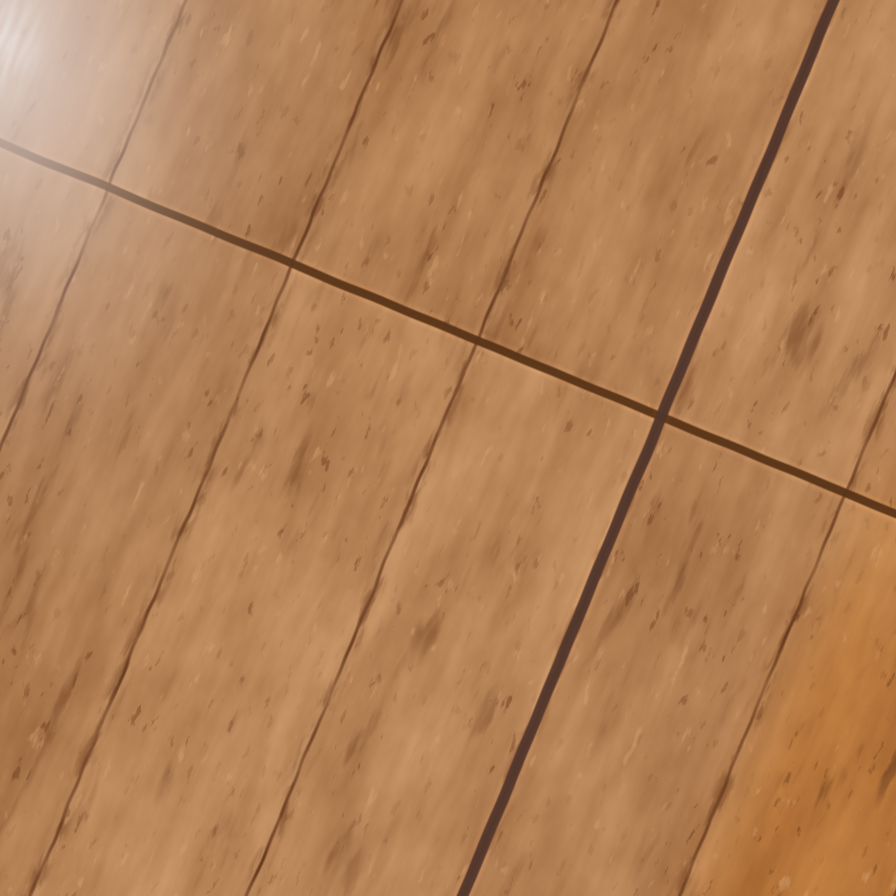
A Shadertoy shader for this texture:

```glsl
const float PLANK_WIDTH = 0.2227;
const float PLANKS_PER_TILE = 4.0;
const float TILE_SIZE = PLANK_WIDTH * PLANKS_PER_TILE;
const float TILT = 0.3927;
const vec2 TILE_CORNER = vec2(0.738, 0.535);

const vec3 WOOD_DARK = vec3(0.61, 0.41, 0.25);
const vec3 WOOD_LIGHT = vec3(0.79, 0.59, 0.41);
const vec3 STREAK = vec3(0.43, 0.25, 0.13);
const vec3 SEAM = vec3(0.38, 0.21, 0.11);
const vec3 CROSS_GROUT = vec3(0.34, 0.20, 0.09);
const vec3 LONG_GROUT = vec3(0.32, 0.21, 0.17);
const vec3 WARM_TINT = vec3(0.97, 0.86, 0.64);
const vec3 GLARE = vec3(0.87, 0.81, 0.79);

float hash(vec2 p) {
    vec3 q = fract(vec3(p.xyx) * 0.1031);
    q += dot(q, q.yzx + 33.33);
    return fract((q.x + q.y) * q.z);
}

float cornerSlope(vec2 cell, vec2 offset) {
    float angle = 6.2832 * hash(cell);
    return dot(vec2(cos(angle), sin(angle)), offset);
}

// Gradient noise, roughly -0.7 to 0.7
float noise(vec2 p) {
    vec2 i = floor(p), f = fract(p);
    vec2 s = f * f * f * (f * (f * 6.0 - 15.0) + 10.0);
    vec2 e = vec2(1.0, 0.0);
    float low = mix(cornerSlope(i, f), cornerSlope(i + e.xy, f - e.xy), s.x);
    float high = mix(cornerSlope(i + e.yx, f - e.yx), cornerSlope(i + e.xx, f - e.xx), s.x);
    return mix(low, high, s.y);
}

float fbm(vec2 p) {
    float sum = 0.0, amplitude = 1.0;
    for (int i = 0; i < 4; i++) {
        sum += amplitude * noise(p);
        p = p * 2.03 + 17.3;
        amplitude *= 0.5;
    }
    return sum;
}

float lineDistance(float x, float period) {
    return abs(x - period * round(x / period));
}

float lineMask(float dist, float halfWidth, float blur) {
    return 1.0 - smoothstep(halfWidth - blur, halfWidth + blur, dist);
}

// Wood of one plank: x runs across the grain, y along it
vec3 woodColor(vec2 p, vec2 plank, float warmth) {
    vec2 g = p + 30.0 * vec2(hash(plank + 51.0), hash(plank + 87.0));
    float blotch = fbm(g * vec2(13.0, 3.5));
    float grain = fbm(g * vec2(48.0, 7.0));
    float mottle = fbm(g * vec2(42.0, 26.0));
    float tone = 0.55 + 0.3 * (hash(plank + 11.0) - 0.5)
               + 0.42 * blotch + 0.22 * grain + 0.13 * mottle;
    vec3 color = mix(WOOD_DARK, WOOD_LIGHT, clamp(tone, 0.0, 1.0));
    color *= mix(vec3(1.0), WARM_TINT, warmth);

    // Dark streaks gather in the darker blotches
    float cluster = smoothstep(0.15, -0.4, blotch - 0.2 * warmth);
    float streaks = smoothstep(0.15, 0.65, fbm(g * vec2(38.0, 8.0) + 9.0));
    float specks = smoothstep(0.35, 0.65, fbm(g * vec2(85.0, 32.0) + 23.0));
    color = mix(color, STREAK, (0.45 + 0.25 * warmth) * streaks * cluster);
    color = mix(color, STREAK, 0.5 * specks * (0.25 + 0.75 * cluster));

    // Pale flecks
    float flecks = smoothstep(0.4, 0.75, fbm(g * vec2(70.0, 24.0) + 61.0));
    return mix(color, WOOD_LIGHT + 0.04, 0.45 * flecks);
}

// Thin, broken seam with a ragged stain beside it
vec3 addSeam(vec3 color, vec2 p, float blur) {
    float wobble = 0.0022 * noise(p * vec2(3.0, 28.0));
    float dist = lineDistance(p.x + wobble, PLANK_WIDTH);
    float wear = clamp(0.65 + 0.7 * noise(p * vec2(4.0, 15.0) + 5.0), 0.3, 0.95);
    float stain = smoothstep(0.016, 0.0, dist)
                * smoothstep(-0.05, 0.5, fbm(p * vec2(70.0, 18.0)));
    color = mix(color, STREAK, 0.55 * stain);
    return mix(color, SEAM, wear * lineMask(dist, 0.0018, blur));
}

vec3 addGrout(vec3 color, vec3 grout, float dist, float halfWidth, float blur) {
    color *= 1.0 + 0.07 * lineMask(dist, halfWidth + 0.004, 0.003);
    return mix(color, grout, 0.95 * lineMask(dist, halfWidth, blur));
}

// Window light falling off from the upper left
vec3 addGlare(vec3 color, vec2 uv, vec2 p) {
    vec2 q = (uv - vec2(0.0, 0.96)) / vec2(0.2, 0.31);
    color = mix(color, GLARE, 0.82 * exp(-dot(q, q)));
    vec2 core = (uv - vec2(0.01, 0.95)) / vec2(0.035, 0.06);
    float scratches = 0.65 + 0.7 * noise(p * vec2(130.0, 22.0));
    return mix(color, vec3(0.95), 0.6 * scratches * exp(-dot(core, core)));
}

void mainImage(out vec4 fragColor, in vec2 fragCoord) {
    vec2 uv = fragCoord / iResolution.y;
    float blur = max(0.0015, 0.75 / iResolution.y);
    float c = cos(TILT), s = sin(TILT);
    vec2 d = uv - TILE_CORNER;
    vec2 p = vec2(c * d.x - s * d.y, s * d.x + c * d.y);

    // Planks
    vec2 plank = floor(p / vec2(PLANK_WIDTH, TILE_SIZE));
    float warmth = smoothstep(0.18, 0.3, p.x) * smoothstep(0.25, -0.25, p.y);
    vec3 color = woodColor(p, plank, warmth);
    color = addSeam(color, p, blur);

    // Tile joints
    vec2 wobble = 0.0016 * vec2(noise(p.yx * 14.0), noise(p * 14.0 + 7.0));
    color = addGrout(color, CROSS_GROUT, lineDistance(p.y + wobble.y, TILE_SIZE), 0.0046, blur);
    color = addGrout(color, LONG_GROUT, lineDistance(p.x + wobble.x, TILE_SIZE), 0.0062, blur);

    fragColor = vec4(addGlare(color, uv, p), 1.0);
}
```
